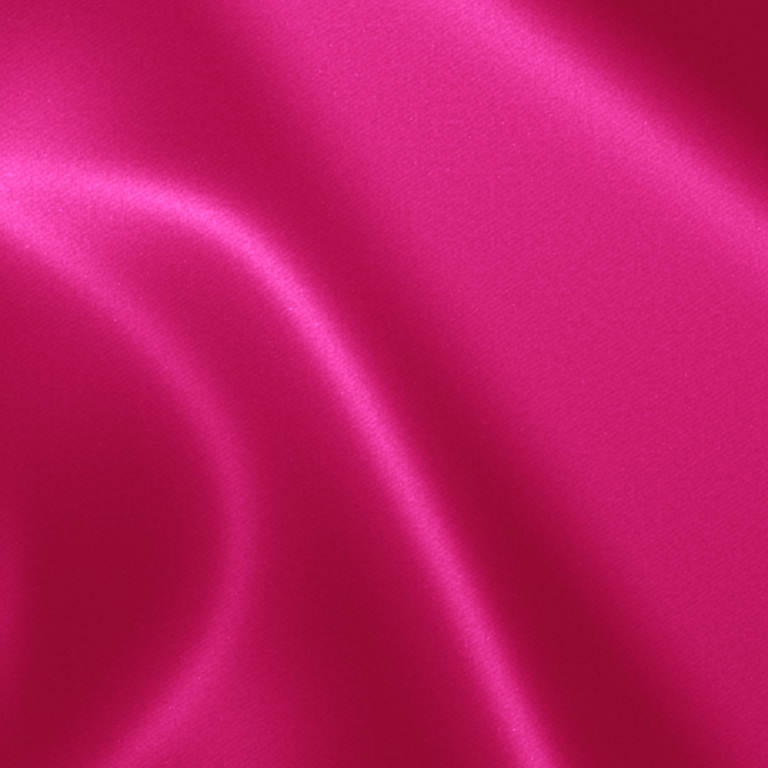
Write a Shadertoy shader that draws this texture.

```glsl
float hash(vec2 p) {
    vec3 q = fract(p.xyx * vec3(0.1031, 0.1030, 0.0973));
    q += dot(q, q.yzx + 33.33);
    return fract((q.x + q.y) * q.z);
}

vec2 gradientAt(vec2 cell) {
    float angle = 6.2832 * hash(cell);
    return vec2(cos(angle), sin(angle));
}

float gradientNoise(vec2 p) {
    vec2 i = floor(p), f = fract(p);
    vec2 u = f * f * f * (f * (f * 6.0 - 15.0) + 10.0);
    vec2 e = vec2(1.0, 0.0);
    float low = mix(dot(gradientAt(i), f), dot(gradientAt(i + e), f - e), u.x);
    float high = mix(dot(gradientAt(i + e.yx), f - e.yx),
                     dot(gradientAt(i + 1.0), f - 1.0), u.x);
    return mix(low, high, u.y);
}

// Soft ridge with a separate falloff on each side
float ridge(float d, float widthNeg, float widthPos) {
    float q = d / (d < 0.0 ? widthNeg : widthPos);
    return exp(-q * q);
}

float glow(vec2 p, vec2 center, vec2 radius) {
    vec2 q = (p - center) / radius;
    return exp(-dot(q, q));
}

// Signed distances to the fold lines; p.y runs downward
float lineDistance(vec2 p, vec2 origin, float slope) {
    return (p.y - origin.y - slope * (p.x - origin.x)) / sqrt(1.0 + slope * slope);
}

float hyperbolaDistance(vec2 p, vec2 origin, float slope, float bend) {
    float s = p.x - origin.x;
    float root = sqrt(s * s + bend * bend);
    float curve = origin.y + slope * (s + root);
    float tangent = slope * (1.0 + s / root);
    return (p.y - curve) / sqrt(1.0 + tangent * tangent);
}

float parabolaDistance(vec2 p, vec2 apex, float bend) {
    float s = p.y - apex.y;
    float tangent = 2.0 * bend * s;
    return (p.x - apex.x + bend * s * s) / sqrt(1.0 + tangent * tangent);
}

float drapeTone(vec2 p) {
    float mainFold = hyperbolaDistance(p, vec2(0.365, 0.19), 1.15, 0.15);
    float leftFold = parabolaDistance(p, vec2(0.313, 0.70), 1.75);
    float valley = lineDistance(p, vec2(0.33, 0.16), 1.55);
    float rightFold = lineDistance(p, vec2(0.625, 0.0), 0.82);

    // Shadowed left cloth and broad lit panel
    float shade = mix(0.45, 0.19, smoothstep(0.2, 0.85, p.y));
    float panel = 0.95 - 0.32 * p.y - 0.08 * p.x;
    float tone = mix(shade, panel, smoothstep(-0.01, 0.13, -valley));

    // Corner beyond the right fold
    tone = mix(0.2, tone, smoothstep(-0.13, 0.02, rightFold));
    tone += 0.2 * ridge(rightFold, 0.03, 0.055);

    // Long central highlight
    float sheen = 0.42 * ridge(mainFold, 0.026, 0.026)
                + 0.33 * ridge(mainFold, 0.05, 0.085);
    tone += sheen * mix(0.3, 1.0, smoothstep(0.05, 0.28, p.x));

    // Curved left fold
    tone += 0.22 * ridge(leftFold, 0.025, 0.03);
    tone += 0.22 * ridge(leftFold, 0.07, 0.09);

    // Diffuse reflections
    tone += 0.42 * glow(p, vec2(0.04, 0.17), vec2(0.13, 0.14));
    tone += 0.15 * glow(p, vec2(0.14, 0.28), vec2(0.09, 0.06));
    tone += 0.36 * glow(p, vec2(0.31, 0.99), vec2(0.12, 0.14));
    tone += 0.28 * glow(p, vec2(0.0, 0.79), vec2(0.035, 0.13));
    tone += 0.1 * glow(p, vec2(0.08, 0.48), vec2(0.12, 0.12));
    return tone;
}

// Diagonal twill, irregular grain and scattered glints
float weave(vec2 p) {
    float wobble = gradientNoise(p * 35.0);
    float twill = sin(6.2832 * (p.x * 85.0 + p.y * 135.0) + wobble);
    float grain = gradientNoise(p * 230.0) + 0.6 * gradientNoise(p * 110.0 + 17.0);
    vec2 grid = p * 210.0;
    float spark = smoothstep(0.985, 1.0, hash(floor(grid) + 71.0));
    spark *= 1.0 - smoothstep(0.1, 0.5, length(fract(grid) - 0.5));
    return 0.022 * twill + 0.11 * grain + 0.2 * spark;
}

vec3 satinColor(float tone) {
    float s = clamp(tone, 0.0, 1.35);
    return vec3(0.50 + 0.42 * s,
                0.035 + 0.185 * pow(s, 2.5),
                0.14 + 0.25 * s + 0.22 * s * s);
}

void mainImage(out vec4 fragColor, in vec2 fragCoord) {
    vec2 uv = fragCoord / iResolution.xy;
    vec2 p = vec2(uv.x, 1.0 - uv.y);
    vec2 sway = vec2(gradientNoise(p * 4.0), gradientNoise(p * 4.0 + 9.0));
    float tone = drapeTone(p + 0.006 * sway);
    tone += weave(p) * (0.35 + 0.75 * tone);
    fragColor = vec4(clamp(satinColor(tone), 0.0, 1.0), 1.0);
}
```
